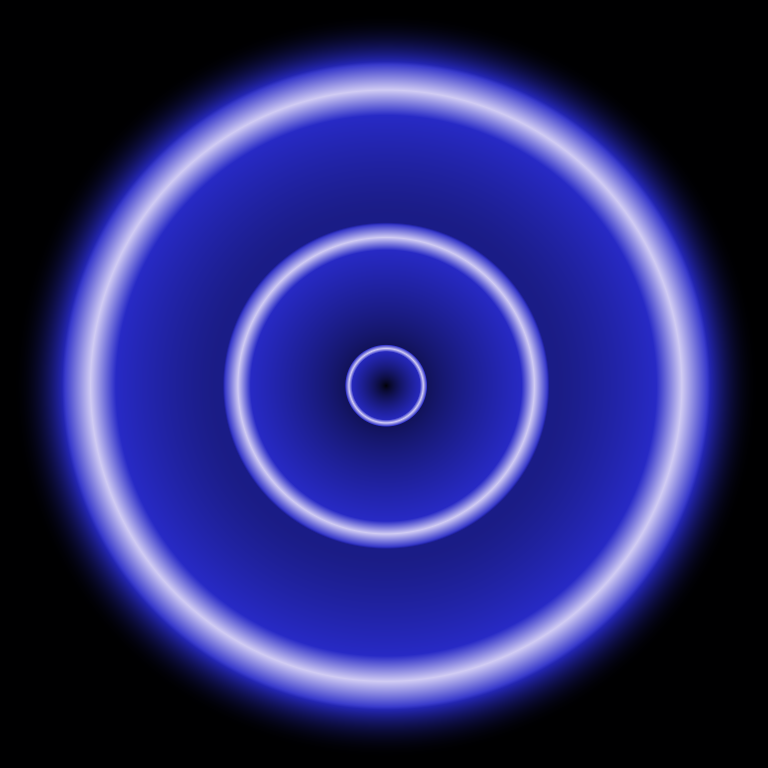
Write a WebGL 1 fragment shader that draws this background.

```glsl
precision highp float;
uniform vec2 u_resolution;

const vec3 BLUE = vec3(0.155, 0.165, 0.78);
const vec3 PALE = vec3(0.82, 0.80, 0.955);
const vec3 NIGHT = vec3(0.0, 0.0, 0.004);
const vec2 CENTER = vec2(0.5028, 0.4978);
const float OUTER_RADIUS = 0.385;
const float MIDDLE_RADIUS = 0.193;
const float INNER_RADIUS = 0.0484;

// Brightness rising from low at the start radius to full at the end radius
float band(float r, float start, float end, float low, float bend) {
  float t = clamp((r - start) / (end - start), 0.0, 1.0);
  return mix(low, 1.0, pow(t, bend));
}

// Distance from a ring in units of its half width; the outside is wider
float ringDistance(float r, float radius) {
  float d = r - radius;
  float width = radius * (d > 0.0 ? 0.096 : 0.086);
  return abs(d) / width;
}

// Pale core in x, blue rim in y
vec2 ring(float r, float radius) {
  float d = ringDistance(r, radius);
  return vec2(max(0.0, 1.0 - d), 1.0 - smoothstep(0.85, 1.4, d));
}

// Soft falloff beyond the largest ring
float halo(float r, float start, float end) {
  float t = clamp((end - r) / (end - start), 0.0, 1.0);
  return t * t;
}

// Shading of the three discs and the halo around them
float discLevel(float r) {
  if (r < INNER_RADIUS) return band(r, 0.0, INNER_RADIUS, 0.0, 0.7);
  if (r < MIDDLE_RADIUS) return band(r, INNER_RADIUS, 0.18, 0.40, 0.8);
  if (r < OUTER_RADIUS) return band(r, 0.225, 0.355, 0.67, 1.2);
  return halo(r, 0.418, 0.485);
}

void main() {
  vec2 p = (gl_FragCoord.xy - 0.5 * u_resolution) / min(u_resolution.x, u_resolution.y) + 0.5;
  float r = length(p - CENTER);

  // Strongest core and rim of the rings, each four or two times smaller
  vec2 glow = max(ring(r, OUTER_RADIUS), ring(r, MIDDLE_RADIUS));
  glow = max(glow, ring(r, INNER_RADIUS));

  float level = max(discLevel(r), glow.y);
  vec3 color = mix(NIGHT, BLUE, level);
  color = mix(color, PALE, glow.x);
  gl_FragColor = vec4(color, 1.0);
}
```
